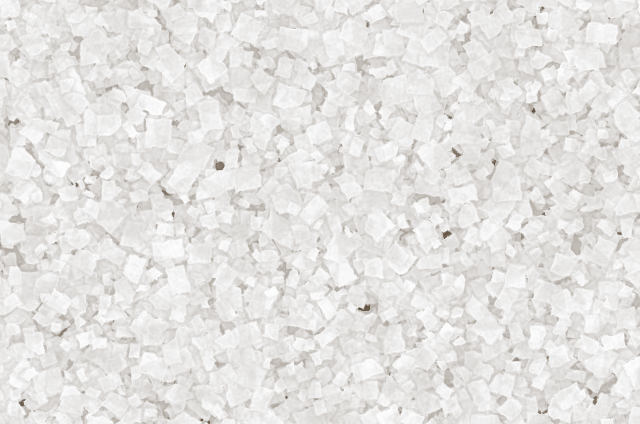
Write a WebGL 2 fragment shader that draws this texture.

```glsl
#version 300 es
precision highp float;

uniform vec2 u_resolution;
out vec4 fragColor;

// Lengths are fractions of the canvas height
const int LAYERS = 6;
const float CELL = 0.056;
const float MIN_HALF = 0.22;
const float MAX_HALF = 0.66;
const float EDGE_SOFT = 0.0027;
const float EDGE_CRUMBLE = 0.13;
const float SHADOW_REACH = 0.012;
const float SHADOW_DEPTH = 0.032;
const float RIM_GLOW = 0.020;
const float DEEP_TONE = 0.855;
const float TOP_TONE = 0.932;
const float TONE_SPREAD = 0.050;
const float FACET_CONTRAST = 0.028;
const float GAP_TONE = 0.78;
const float PIT_DEPTH = 0.36;
const float PATCH_DEPTH = 0.010;
const float WHITE_TONE = 0.95;
const vec3 WARMTH = vec3(0.0, 0.11, 0.23);

vec3 hash3(vec2 p) {
    vec3 q = fract(p.xyx * vec3(0.1031, 0.1030, 0.0973));
    q += dot(q, q.yxz + 33.33);
    return fract((q.xxy + q.yzz) * q.zyx);
}

mat2 rotation(float angle) {
    float c = cos(angle), s = sin(angle);
    return mat2(c, s, -s, c);
}

// Cellular noise: random value in -1..1 per chip, fading to 0 at its border
float chips(vec2 p) {
    vec2 base = floor(p);
    float nearest = 9.0, second = 9.0, value = 0.0;
    for (int j = -1; j <= 1; j++) {
        for (int i = -1; i <= 1; i++) {
            vec2 cell = base + vec2(i, j);
            vec3 h = hash3(cell);
            float d = length(cell + h.xy - p);
            if (d < nearest) {
                second = nearest;
                nearest = d;
                value = h.z * 2.0 - 1.0;
            } else {
                second = min(second, d);
            }
        }
    }
    return value * smoothstep(0.0, 0.3, second - nearest);
}

// Slow uneven lighting made of layered sines
float patches(vec2 p) {
    return sin(p.x * 9.0 + 2.0 * sin(p.y * 5.0)) * sin(p.y * 11.0 + 1.5 * sin(p.x * 7.0))
         + 0.6 * sin(p.x * 23.0 - p.y * 17.0 + 2.0 * sin(p.y * 13.0));
}

// Signed distance to a block with one corner broken off
float blockDistance(vec2 q, vec2 halfSize, float cutAngle, float cutDepth) {
    vec2 side = abs(q) - halfSize;
    vec2 cutNormal = vec2(cos(cutAngle), sin(cutAngle));
    float box = length(max(side, 0.0)) + min(max(side.x, side.y), 0.0);
    return max(box, dot(q, cutNormal) - cutDepth);
}

// Lays one grain and its contact shadow over the tone below
float layGrain(float below, vec2 p, vec2 cell, float layerTone, float crumble) {
    vec3 place = hash3(cell);
    vec3 shape = hash3(cell + 71.3);
    vec3 look = hash3(cell + 153.7);

    vec2 center = cell + 0.5 + (place.xy - 0.5) * 0.9;
    vec2 q = rotation(place.z * 6.2832) * (p - center * CELL);
    float halfWidth = CELL * mix(MIN_HALF, MAX_HALF, shape.x * sqrt(shape.x));
    vec2 halfSize = halfWidth * vec2(1.0, mix(0.55, 1.0, shape.y));
    float d = blockDistance(q, halfSize, shape.z * 6.2832, halfWidth * mix(0.5, 1.1, look.x));
    d += crumble * EDGE_CRUMBLE + 0.0012 * sin(q.x * 190.0 + look.y * 40.0) * sin(q.y * 230.0);

    // Two faces, a soft slope, growth streaks and a bright rim
    vec2 faceNormal = rotation(look.x * 6.2832) * vec2(1.0, 0.0);
    float faceLine = dot(q, faceNormal) - (shape.y - 0.5) * halfWidth;
    float face = smoothstep(-EDGE_SOFT, EDGE_SOFT, faceLine) - 0.5;
    float slope = dot(q, faceNormal.yx) / halfWidth;
    float streaks = sin(q.x * 520.0 + look.y * 9.0) * sin(q.y * 150.0 + look.z * 9.0);
    float rim = smoothstep(-0.008, -0.002, d);
    float tone = layerTone + (look.z - 0.5) * TONE_SPREAD
               + face * FACET_CONTRAST + slope * 0.012
               + streaks * 0.006 + rim * RIM_GLOW + crumble;

    float shadow = SHADOW_DEPTH * (1.0 - smoothstep(0.0, SHADOW_REACH, d));
    float cover = 1.0 - smoothstep(-EDGE_SOFT, EDGE_SOFT, d);
    return mix(below * (1.0 - shadow), min(tone, 0.98), cover);
}

void main() {
    vec2 p = gl_FragCoord.xy / u_resolution.y;
    float crumble = 0.019 * chips(p * 55.0) + 0.015 * chips(p * 110.0 + 17.0);

    // Shaded gaps with rare dark pits
    float pit = smoothstep(0.6, 1.0, chips(p * 30.0 + 41.0));
    float tone = GAP_TONE - PIT_DEPTH * pit + crumble;

    // Grains from the deepest layer to the top
    for (int layer = 0; layer < LAYERS; layer++) {
        float height = float(layer) / float(LAYERS - 1);
        float layerTone = mix(DEEP_TONE, TOP_TONE, height);
        vec2 shift = vec2(0.37, 0.61) * float(layer) + float(layer) * 5.0;
        vec2 base = floor(p / CELL + shift);
        for (int j = -1; j <= 1; j++) {
            for (int i = -1; i <= 1; i++) {
                vec2 cell = base + vec2(i, j);
                tone = layGrain(tone, p + shift * CELL, cell, layerTone, crumble);
            }
        }
    }

    tone += PATCH_DEPTH * patches(p);
    vec3 color = vec3(tone) - WARMTH * max(WHITE_TONE - tone, 0.0);
    fragColor = vec4(min(color, 0.99), 1.0);
}
```
